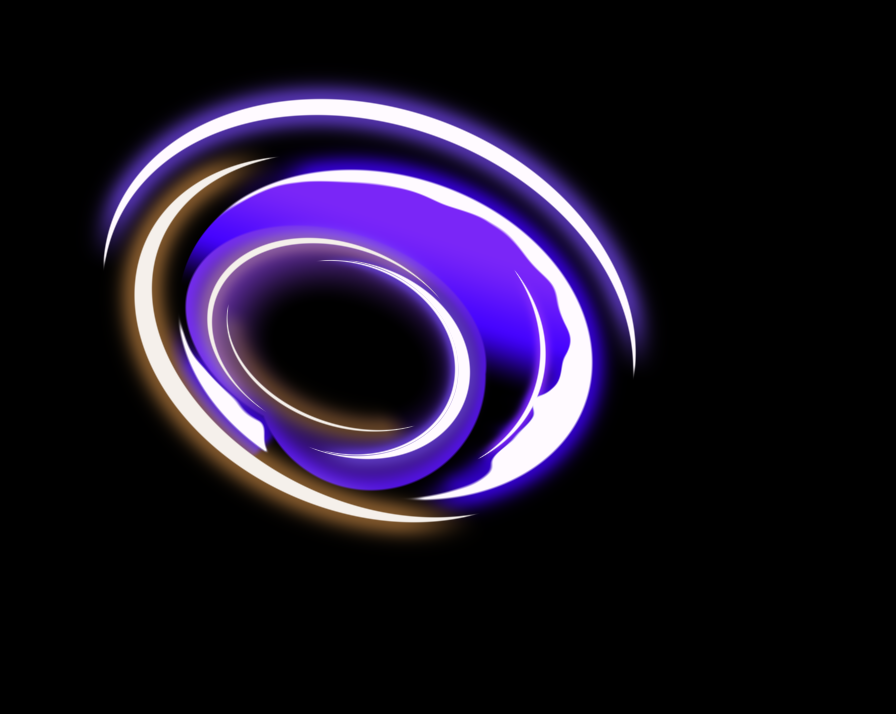
This background is drawn by a Shadertoy shader. Its source:

```glsl
const float PI = 3.14159265;
const float TILT = 0.35;          // shared lean of the inner rings
const float HALO = 0.021;         // reach of the wide glows
const float FINE_HALO = 0.014;    // reach of the inner glows
const float ROUGHNESS = 0.55;     // raggedness of the bright crescent
const vec3 WHITE = vec3(1.0, 0.98, 1.0);
const vec3 CREAM = vec3(0.96, 0.94, 0.92);
const vec3 VIOLET = vec3(0.48, 0.15, 0.97);
const vec3 BLUE = vec3(0.25, 0.0, 1.0);
const vec3 LILAC = vec3(0.36, 0.22, 0.75);
const vec3 BRONZE = vec3(0.56, 0.38, 0.19);
const vec3 PLUM = vec3(0.37, 0.17, 0.62);
const vec3 INDIGO = vec3(0.24, 0.07, 0.56);

vec2 hashGradient(vec2 cell) {
    float h = fract(sin(dot(cell, vec2(127.1, 311.7))) * 4375.85);
    return vec2(cos(2.0 * PI * h), sin(2.0 * PI * h));
}

float gradientNoise(vec2 p) {
    vec2 i = floor(p), f = fract(p);
    vec2 u = f * f * (3.0 - 2.0 * f);
    vec2 e = vec2(1.0, 0.0);
    float low = mix(dot(hashGradient(i), f), dot(hashGradient(i + e), f - e), u.x);
    float high = mix(dot(hashGradient(i + e.yx), f - e.yx),
                     dot(hashGradient(i + e.xx), f - e.xx), u.x);
    return mix(low, high, u.y);
}

float bell(float x) { return exp(-x * x); }

vec2 leaned(vec2 p, float tilt) {
    float c = cos(tilt), s = sin(tilt);
    return vec2(c * p.x - s * p.y, s * p.x + c * p.y);
}

// Signed distance to an ellipse (x) and angle around it (y)
vec2 ellipse(vec2 p, vec2 centre, vec2 radii, float tilt) {
    vec2 q = leaned(p - centre, tilt) / radii;
    float k = length(q);
    return vec2(k * (k - 1.0) / max(length(q / radii), 1e-4), atan(q.y, q.x + 1e-6));
}

// Tapered stroke along an ellipse: core (x) and glow (y)
vec2 arc(vec2 ring, float middle, float halfSpan, float width, float power, float reach) {
    float turn = mod(ring.y - middle + PI, 2.0 * PI) - PI;
    float wave = max(cos(clamp(turn / halfSpan, -1.0, 1.0) * PI * 0.5), 0.0);
    float taper = pow(wave, power);
    float gap = abs(ring.x) - width * taper;
    float px = 1.0 / iResolution.y;
    float core = (1.0 - smoothstep(-px, px, gap)) * smoothstep(0.0, 0.08, wave);
    return vec2(core, bell(max(gap, 0.0) / reach) * smoothstep(0.0, 0.4, wave));
}

void paint(inout vec3 color, vec2 stroke, vec3 coreColor, vec3 glowColor) {
    color = max(color, mix(color, glowColor, stroke.y * 0.85));
    color = mix(color, coreColor, stroke.x);
}

void mainImage(out vec4 fragColor, in vec2 fragCoord) {
    vec2 p = (fragCoord - 0.5 * iResolution.xy) / iResolution.y;
    float px = 1.0 / iResolution.y;
    vec3 color = vec3(0.0);

    // Violet disc, fading out below its long axis
    vec2 discCentre = vec2(-0.088, 0.031);
    vec2 disc = ellipse(p, discCentre, vec2(0.2955, 0.2224), 0.314);
    float height = leaned(p - discCentre, 0.314).y;
    float inside = 1.0 - smoothstep(-px, px, disc.x);
    vec3 fill = mix(BLUE, VIOLET, smoothstep(0.03, 0.16, height));
    color = fill * smoothstep(-0.025, 0.06, height) * inside;

    // Ragged bright crescent on the rim of the disc
    float a = disc.y;
    float span = smoothstep(-1.3, -0.5, a) * (1.0 - smoothstep(1.5, 2.9, a));
    float depth = span * (0.018 + 0.036 * bell((a + 0.2) / 0.6));
    depth += 0.03 * smoothstep(-2.9, -2.1, a) * (1.0 - smoothstep(-2.1, -1.92, a));
    depth *= 1.0 + ROUGHNESS * gradientNoise(vec2(a * 4.0, disc.x * 30.0));
    float rimGap = max(disc.x, -depth - disc.x);
    float rimGlow = bell(max(rimGap, 0.0) / HALO) * smoothstep(0.0, 0.012, depth);
    float rimCore = (1.0 - smoothstep(-px, 2.0 * px, rimGap)) * smoothstep(0.0, 0.003, depth);
    paint(color, vec2(rimCore, rimGlow), WHITE, BLUE * 0.9);
    vec2 streak = ellipse(p, vec2(-0.108, 0.031), vec2(0.245, 0.199), 0.314);
    paint(color, arc(streak, 0.1, 0.75, 0.004, 1.0, 0.008), WHITE, VIOLET);

    // Overlapping lobes around a dark hollow
    float upper = ellipse(p, vec2(-0.157, 0.029), vec2(0.217, 0.144), TILT).x;
    float lower = length(p - vec2(-0.108, -0.026)) - 0.160;
    float hollow = ellipse(p, vec2(-0.141, 0.002), vec2(0.170, 0.130), 0.38).x;
    float lobes = min(upper, lower);
    vec3 body = mix(INDIGO, PLUM, smoothstep(-0.10, 0.10, p.y - 0.4 * (p.x + 0.14)));
    body += 0.3 * BLUE * bell(lobes / 0.018);
    body *= smoothstep(-0.065, 0.035, hollow);
    color = mix(color, body, 1.0 - smoothstep(-px, 2.0 * px, lobes));

    // Fine bronze and white rings around the hollow
    vec2 bronzeRing = ellipse(p, vec2(-0.154, 0.021), vec2(0.1855, 0.1345), 0.366);
    vec2 innerRing = ellipse(p, vec2(-0.137, 0.026), vec2(0.177, 0.123), 0.32);
    vec2 whiteRing = ellipse(p, vec2(-0.141, -0.002), vec2(0.1665, 0.135), 0.33);
    vec2 echoRing = ellipse(p, vec2(-0.146, -0.001), vec2(0.161, 0.133), 0.33);
    paint(color, arc(innerRing, 4.35, 1.15, 0.0022, 1.0, HALO), CREAM, BRONZE * 0.75);
    paint(color, arc(bronzeRing, 2.65, 1.75, 0.0045, 1.2, FINE_HALO), CREAM, BRONZE);
    paint(color, arc(whiteRing, 0.1, 1.75, 0.0085, 1.6, FINE_HALO), WHITE, LILAC);
    paint(color, arc(echoRing, 0.3, 1.8, 0.0025, 1.0, 0.006), WHITE, LILAC);

    // Large sweeping outer arcs
    vec2 bronzeSweep = ellipse(p, vec2(-0.111, 0.028), vec2(0.330, 0.237), 0.431);
    vec2 whiteSweep = ellipse(p, vec2(-0.111, 0.051), vec2(0.382, 0.286), 0.353);
    paint(color, arc(bronzeSweep, 3.92, 1.63, 0.0135, 1.0, HALO), CREAM, BRONZE);
    paint(color, arc(whiteSweep, 1.77, 1.6, 0.0115, 0.8, HALO), WHITE, LILAC);

    fragColor = vec4(clamp(color, 0.0, 1.0), 1.0);
}
```
